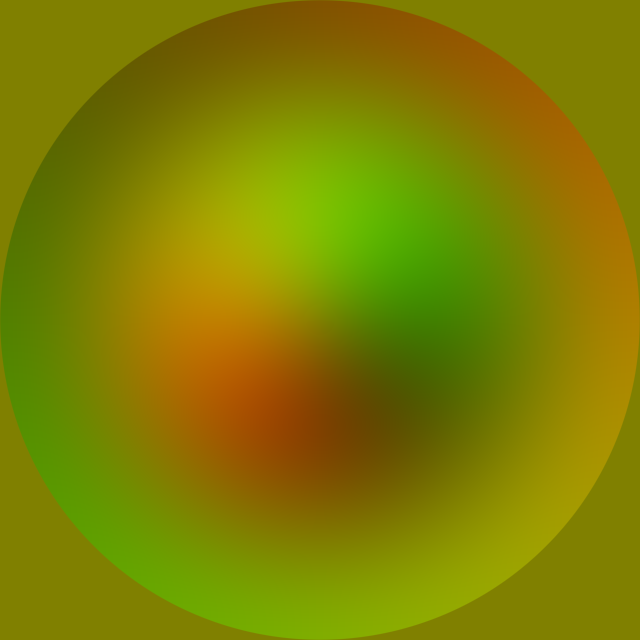
Reproduce this texture map procedurally as a Shadertoy shader.

```glsl
// Radial ripple displacement map: a disc of inward and outward offsets in red and green.

const float PI = 3.14159265;
const float NEUTRAL = 0.502;      // channel value for no displacement
const float DISC_RADIUS = 0.5;    // in canvas heights
const float ZERO_RADIUS = 0.705;  // where the push flips, in disc radii
const float STRENGTH = 0.29;
const float DAMPING = 0.45;

// Signed push toward the centre at radius r (in disc radii)
float ripple(float r) {
    return STRENGTH * sin(PI * r / ZERO_RADIUS) * exp(-DAMPING * r);
}

void mainImage(out vec4 fragColor, in vec2 fragCoord) {
    float scale = min(iResolution.x, iResolution.y);
    vec2 p = (fragCoord - 0.5 * iResolution.xy) / (scale * DISC_RADIUS);
    float r = length(p);

    // Radial direction, with red falling to the right and green rising upward
    vec2 direction = vec2(-p.x, p.y) / max(r, 1e-4);
    vec2 offset = direction * ripple(r);

    // Smooth rim, about one pixel wide
    float pixel = 1.0 / (scale * DISC_RADIUS);
    float disc = 1.0 - smoothstep(1.0 - pixel, 1.0 + pixel * 0.5, r);

    fragColor = vec4(NEUTRAL + offset * disc, 0.0, 1.0);
}
```
